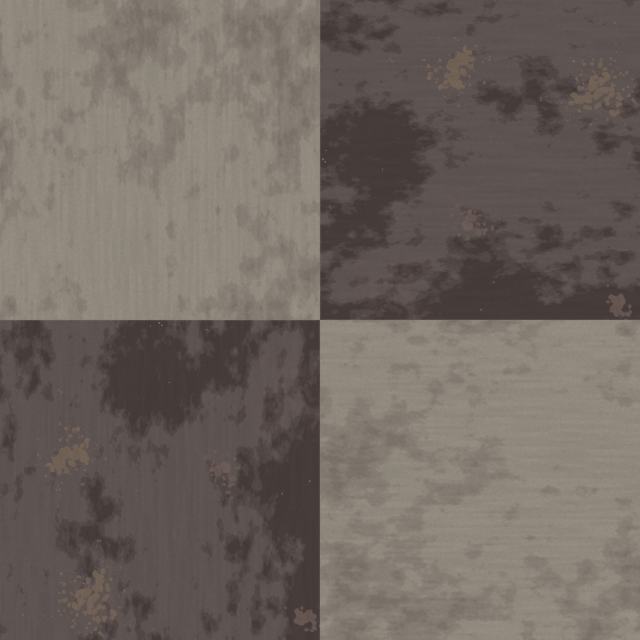
Reproduce this texture procedurally as a Shadertoy shader.

```glsl
const float TILES = 2.0;              // repeats across and down
const float SEAM_WIDTH = 0.0012;
const float SEAM_STRENGTH = 0.3;
const float GRAIN_STRENGTH = 0.022;
const float STREAK_STRENGTH = 0.03;
const float BROAD_SCALE = 4.0;
const float FLAKE_SCALE = 26.0;
const float RUST_SCALE = 48.0;
const vec3 STONE_DEEP = vec3(0.475, 0.440, 0.405);
const vec3 STONE_MID = vec3(0.518, 0.487, 0.448);
const vec3 STONE_PALE = vec3(0.565, 0.535, 0.490);
const vec3 IRON_DEEP = vec3(0.272, 0.232, 0.225);
const vec3 IRON_MID = vec3(0.318, 0.278, 0.272);
const vec3 IRON_PALE = vec3(0.365, 0.325, 0.318);
const vec3 RUST_OCHRE = vec3(0.470, 0.400, 0.340);
const vec3 RUST_ROSE = vec3(0.420, 0.345, 0.335);
const vec3 SEAM_COLOR = vec3(0.50, 0.47, 0.44);

float hash(vec2 p) {
    vec3 q = fract(p.xyx * 0.1031);
    q += dot(q, q.yzx + 33.33);
    return fract((q.x + q.y) * q.z);
}

float valueNoise(vec2 p) {
    vec2 i = floor(p), f = fract(p);
    f = f * f * (3.0 - 2.0 * f);
    return mix(mix(hash(i), hash(i + vec2(1, 0)), f.x),
               mix(hash(i + vec2(0, 1)), hash(i + vec2(1, 1)), f.x), f.y);
}

// Layered noise, centred on zero
float layeredNoise(vec2 p) {
    float sum = 0.0, amp = 0.5;
    for (int i = 0; i < 4; i++) {
        sum += amp * (valueNoise(p) - 0.5);
        p = mat2(1.6, 1.2, -1.2, 1.6) * p + 17.3;
        amp *= 0.6;
    }
    return sum;
}

// Distance to the nearest scattered cell point
float cellular(vec2 p) {
    vec2 cell = floor(p);
    float nearest = 2.0;
    for (int y = -1; y <= 1; y++)
        for (int x = -1; x <= 1; x++) {
            vec2 c = cell + vec2(x, y);
            vec2 point = c + vec2(hash(c), hash(c + 71.7));
            nearest = min(nearest, distance(p, point));
        }
    return nearest;
}

float blob(vec2 p, vec2 center, vec2 radius) {
    vec2 d = (p - center) / radius;
    return exp(-dot(d, d));
}

// Ragged flaking drawn out along y
float wear(vec2 p, float seed) {
    vec2 q = p * vec2(1.0, 0.65) + seed;
    return 1.1 * layeredNoise(q * BROAD_SCALE) + 0.85 * layeredNoise(q * FLAKE_SCALE);
}

vec3 threeTones(vec3 deep, vec3 mid, vec3 pale, float w, vec2 cuts, float soft) {
    vec3 col = mix(deep, mid, smoothstep(cuts.x - soft, cuts.x + soft, w));
    return mix(col, pale, smoothstep(cuts.y - soft, cuts.y + soft, w));
}

vec3 stoneTile(vec2 p) {
    float w = wear(p, 3.7) + 0.05;
    w -= 0.28 * blob(p, vec2(0.98, 0.15), vec2(0.12, 0.22));
    w -= 0.18 * blob(p, vec2(0.47, 0.45), vec2(0.10, 0.25));
    w -= 0.18 * blob(p, vec2(0.27, 0.88), vec2(0.16, 0.20));
    w += 0.15 * blob(p, vec2(0.10, 0.35), vec2(0.25, 0.30));
    return threeTones(STONE_DEEP, STONE_MID, STONE_PALE, w, vec2(-0.22, 0.01), 0.10);
}

vec3 ironTile(vec2 p) {
    float w = wear(p, 11.2) + 0.08;
    w -= 0.38 * blob(p, vec2(0.42, 0.76), vec2(0.15, 0.20));
    w -= 0.20 * smoothstep(0.60, 0.85, p.x);
    w += 0.10 * blob(p, vec2(0.40, 0.30), vec2(0.25, 0.30));
    vec3 col = threeTones(IRON_DEEP, IRON_MID, IRON_PALE, w, vec2(-0.12, 0.02), 0.06);

    // Rust clusters on a skewed grid, broken into flakes
    float flakes = 0.4 - cellular(p * RUST_SCALE) + 1.6 * layeredNoise(p * FLAKE_SCALE);
    for (int n = 0; n < 4; n++) {
        float i = float(n % 2), j = float(n / 2);
        vec2 center = vec2(0.22 + 0.47 * i + 0.06 * j + 0.20 * i * j,
                           0.58 - 0.06 * i - 0.45 * j);
        float cluster = blob(p, center, vec2(0.10 - 0.035 * i, 0.11 - 0.04 * i));
        float cover = smoothstep(0.0, 0.25, flakes + 1.1 * cluster - 0.75);
        col = mix(col, mix(RUST_OCHRE, RUST_ROSE, 0.7 * i), 0.75 * cover);
    }
    float blush = blob(p, vec2(0.90, 0.77), vec2(0.08, 0.10));
    return mix(col, RUST_ROSE, 0.5 * blush * smoothstep(-0.1, 0.15, flakes));
}

void mainImage(out vec4 fragColor, in vec2 fragCoord) {
    vec2 uv = fragCoord / iResolution.xy;
    vec2 tile = floor(uv * TILES), p = fract(uv * TILES);

    // Odd columns mirror the tile across its diagonal, turning the grain
    vec2 local = mod(tile.x, 2.0) > 0.5 ? 1.0 - p.yx : p;
    bool isIron = mod(tile.x + tile.y, 2.0) < 0.5;
    vec3 col = isIron ? ironTile(local) : stoneTile(local);

    // Brushed streaks and fine grain
    col *= 1.0 + STREAK_STRENGTH * 2.0 * (valueNoise(local * vec2(110.0, 9.0)) - 0.5);
    col *= 1.0 + GRAIN_STRENGTH * 2.0 * (valueNoise(local * 210.0) - 0.5);

    // Hairline seams between tiles
    vec2 toSeam = abs(uv - clamp(round(uv * TILES), 1.0, TILES - 1.0) / TILES);
    float pixel = 1.0 / min(iResolution.x, iResolution.y);
    float seam = 1.0 - smoothstep(0.0, SEAM_WIDTH + pixel, min(toSeam.x, toSeam.y));
    fragColor = vec4(mix(col, SEAM_COLOR, SEAM_STRENGTH * seam), 1.0);
}
```
